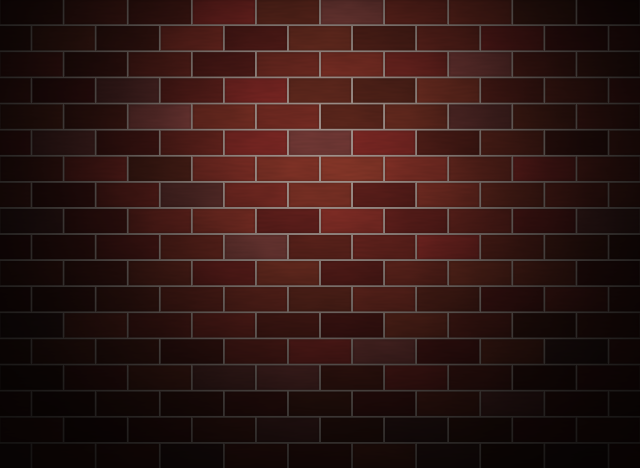
Give the GLSL for this texture, as a Shadertoy shader.

```glsl
// A running-bond wall of dark red bricks with thin pale mortar, lit by one
// soft spot above the middle. Cells come from floor and fract, brick tones
// from a hash, surface grain from gradient noise; a Gaussian gives the light.

const vec2 BRICK_SIZE = vec2(0.1370, 0.05577);   // in canvas heights
const float TOP_JOINT = 0.9461;                  // height of the highest joint
const float JOINT_HALF_WIDTH = 0.0019;
const vec2 LAMP_CENTRE = vec2(0.008, 0.68);
const float LAMP_RADIUS = 0.455;

float hash(vec2 p) {
    vec3 q = fract(vec3(p.xyx) * 0.1031);
    q += dot(q, q.yzx + 33.33);
    return fract((q.x + q.y) * q.z);
}

vec2 randomDirection(vec2 cell) {
    float angle = 6.2832 * hash(cell + 71.0);
    return vec2(cos(angle), sin(angle));
}

float gradientNoise(vec2 p) {
    vec2 i = floor(p), f = fract(p);
    vec2 u = f * f * f * (f * (f * 6.0 - 15.0) + 10.0);
    vec2 e = vec2(1.0, 0.0);
    float a = dot(randomDirection(i), f);
    float b = dot(randomDirection(i + e.xy), f - e.xy);
    float c = dot(randomDirection(i + e.yx), f - e.yx);
    float d = dot(randomDirection(i + e.xx), f - e.xx);
    return mix(mix(a, b, u.x), mix(c, d, u.x), u.y);
}

// Returns the brick index in xy and the position inside it (0 to 1) in zw.
vec4 brickCell(vec2 p, vec2 size, float topJoint) {
    vec2 grid = vec2(p.x, topJoint - p.y) / size;
    float row = floor(grid.y);
    grid.x += 0.5 * (1.0 - mod(row, 2.0));
    return vec4(floor(grid), fract(grid));
}

// Distance from a point inside a brick to the nearest joint line.
float jointDistance(vec2 local, vec2 size) {
    vec2 gap = min(local, 1.0 - local) * size;
    return min(gap.x, gap.y);
}

// Mostly red to brown clay, with a few greyish pink bricks.
vec3 brickTone(vec2 id) {
    vec2 seed = id + 40.0;
    vec3 clay = mix(vec3(0.44, 0.135, 0.125), vec3(0.41, 0.175, 0.125), hash(seed));
    vec3 ashen = vec3(0.43, 0.225, 0.215);
    clay = mix(clay, ashen, 0.85 * step(0.88, hash(seed + 17.0)));
    return clay * mix(0.72, 1.2, hash(seed + 53.0));
}

float lampLight(vec2 p, vec2 centre, float radius) {
    vec2 d = (p - centre) / radius;
    return exp(-dot(d, d));
}

void mainImage(out vec4 fragColor, in vec2 fragCoord) {
    vec2 p = vec2(fragCoord.x - 0.5 * iResolution.x, fragCoord.y) / iResolution.y;
    float pixel = 1.0 / iResolution.y;

    // Brick faces with faint horizontal grain and softly shaded rims
    vec4 cell = brickCell(p, BRICK_SIZE, TOP_JOINT);
    float edge = jointDistance(cell.zw, BRICK_SIZE);
    float grain = gradientNoise(p * vec2(24.0, 190.0))
                + gradientNoise(p * vec2(13.0, 17.0));
    vec3 face = brickTone(cell.xy) * (1.0 + 0.06 * grain);
    face *= mix(0.9, 1.0, smoothstep(JOINT_HALF_WIDTH, 0.008, edge));

    // The paler mortar catches the light over a wider area
    float light = lampLight(p, LAMP_CENTRE, LAMP_RADIUS);
    vec3 litFace = face * (0.055 + 1.02 * light);
    vec3 litMortar = vec3(0.62, 0.565, 0.54) * (0.09 + 0.91 * pow(light, 0.75));

    // Joint lines, smoothed over one pixel
    float mortar = 1.0 - smoothstep(JOINT_HALF_WIDTH - 0.5 * pixel,
                                    JOINT_HALF_WIDTH + 0.5 * pixel, edge);
    fragColor = vec4(mix(litFace, litMortar, mortar), 1.0);
}
```
